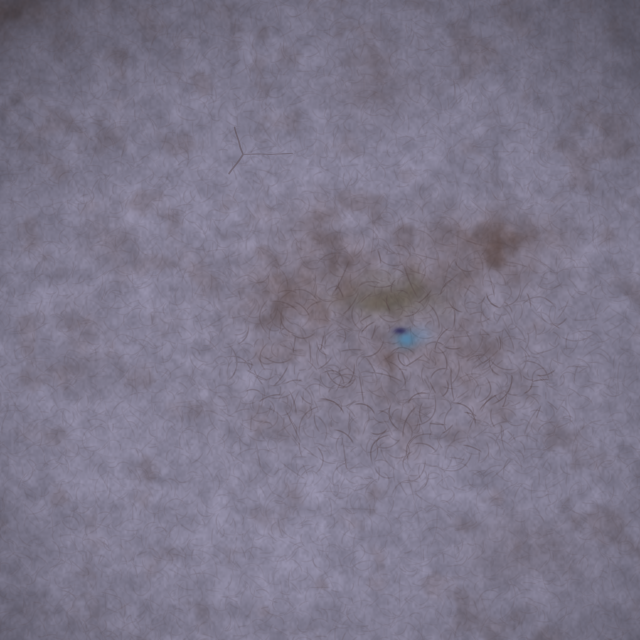
Reproduce this texture procedurally as a Shadertoy shader.

```glsl
// Pale mauve skin-like surface with soft brown stains, fine curly hairs and a
// small blue spot. Value noise gives the mottling, warped Gaussian blobs give
// the stains, and bent strokes scattered over jittered grids give the hairs.
#define BASE_COLOR vec3(0.548, 0.534, 0.622)
#define STAIN_ABSORB vec3(0.60, 0.82, 1.0)
#define HAIR_COLOR vec3(0.33, 0.27, 0.28)
#define HAIR_WIDTH 0.0011
#define HAIR_STRENGTH 0.52
#define CLOUD 0.10
#define SPECK 0.26
#define GRAIN 0.085
#define VIGNETTE 0.26
#define STAIN_WARP 0.045

float hash(vec2 p) {
    return fract(sin(dot(p, vec2(127.1, 311.7))) * 43758.5453);
}

float noise(vec2 p) {
    vec2 i = floor(p), f = fract(p);
    f = f * f * (3.0 - 2.0 * f);
    return mix(mix(hash(i), hash(i + vec2(1, 0)), f.x),
               mix(hash(i + vec2(0, 1)), hash(i + vec2(1, 1)), f.x), f.y);
}

float fbm(vec2 p) {
    float sum = 0.0, amp = 0.5;
    for (int i = 0; i < 4; i++) {
        sum += amp * noise(p);
        p = mat2(1.6, 1.2, -1.2, 1.6) * p + 7.3;
        amp *= 0.5;
    }
    return sum;
}

float blob(vec2 p, vec2 center, vec2 radius) {
    vec2 d = (p - center) / radius;
    return exp(-dot(d, d));
}

// Coverage of a soft line of the given width at distance d.
float stroke(float d, float width) {
    float aa = 0.75 / iResolution.y;
    return 1.0 - smoothstep(max(width - aa, 0.0), width + aa, d);
}

float segmentDist(vec2 p, vec2 a, vec2 b) {
    vec2 ab = b - a;
    return length(p - a - ab * clamp(dot(p - a, ab) / dot(ab, ab), 0.0, 1.0));
}

// One bent hair in each grid cell, its ends fading out.
float hairLayer(vec2 p, float cells, float seed) {
    vec2 g = p * cells, cell = floor(g);
    float cover = 0.0;
    for (int j = -1; j <= 1; j++)
    for (int i = -1; i <= 1; i++) {
        vec2 id = cell + vec2(i, j), key = id + seed;
        vec2 q = g - id - vec2(hash(key), hash(key + 17.3));
        float angle = 6.2832 * hash(key + 31.7);
        float c = cos(angle), s = sin(angle);
        q = mat2(c, -s, s, c) * q;
        float halfLen = mix(0.35, 0.85, hash(key + 47.1));
        float bend = (hash(key + 59.9) - 0.5) * 2.0;
        float slope = 2.0 * bend * q.x;
        float d = abs(q.y - bend * q.x * q.x) / (cells * sqrt(1.0 + slope * slope));
        float ends = 1.0 - smoothstep(halfLen * 0.6, halfLen, abs(q.x));
        cover = max(cover, stroke(d, HAIR_WIDTH) * ends * mix(0.3, 1.0, hash(key + 71.3)));
    }
    return cover;
}

// Total brown pigment at p.
float stains(vec2 p) {
    vec2 w = p + STAIN_WARP * (vec2(fbm(p * 20.0), fbm(p * 20.0 + 40.0)) - 0.47) * 2.0;
    float a = 0.25 * blob(w, vec2(0.780, 0.620), vec2(0.085, 0.048));
    a += 0.15 * blob(w, vec2(0.500, 0.630), vec2(0.060, 0.060));
    a += 0.16 * blob(w, vec2(0.460, 0.530), vec2(0.080, 0.050));
    a += 0.12 * blob(w, vec2(0.720, 0.550), vec2(0.050, 0.030));
    a += 0.11 * blob(w, vec2(0.610, 0.590), vec2(0.210, 0.090));
    a += 0.13 * blob(w, vec2(0.620, 0.425), vec2(0.230, 0.130));
    a += 0.11 * blob(w, vec2(0.725, 0.430), vec2(0.055, 0.040));
    a += 0.16 * blob(p, vec2(0.612, 0.430), vec2(0.009, 0.026));
    a += 0.12 * blob(w, vec2(0.180, 0.615), vec2(0.035, 0.040));
    a += 0.09 * blob(w, vec2(0.125, 0.450), vec2(0.035, 0.060));
    a += 0.09 * blob(w, vec2(0.580, 0.865), vec2(0.060, 0.050));
    a += 0.09 * blob(w, vec2(0.830, 0.140), vec2(0.090, 0.050));
    a += 0.26 * blob(w, vec2(0.015, 0.985), vec2(0.060, 0.045));
    return a * mix(0.45, 1.55, fbm(p * 48.0));
}

void mainImage(out vec4 fragColor, in vec2 fragCoord) {
    vec2 p = fragCoord / iResolution.xy;

    // Mottled ground, darker toward the top and the corners
    float cloud = fbm(p * 12.0) - 0.47, speck = fbm(p * 44.0 + 11.0) - 0.47;
    vec3 col = BASE_COLOR * (1.0 + CLOUD * cloud + SPECK * speck);
    vec2 e = (p - vec2(0.50, 0.45)) * 1.5;
    float r2 = dot(e, e);
    col *= 1.0 - VIGNETTE * r2 * r2 * 0.55 - 0.11 * r2 - 0.05 * smoothstep(0.6, 1.0, p.y);

    // Pigment: local stains, a scatter of faint patches, and one olive stain
    float patches = smoothstep(0.50, 0.75, fbm(p * 22.0 + 23.0));
    col *= 1.0 - STAIN_ABSORB * (stains(p) + 0.11 * patches);
    vec2 w = p + 0.03 * (vec2(noise(p * 40.0), noise(p * 40.0 + 9.0)) - 0.5);
    col *= 1.0 - vec3(0.20, 0.22, 0.36) * blob(w, vec2(0.610, 0.535), vec2(0.075, 0.030));

    // Hairs: dense below the stains, sparse and faint elsewhere
    float dense = smoothstep(0.10, 0.65, blob(p, vec2(0.630, 0.435), vec2(0.27, 0.18)));
    float hairs = max(hairLayer(p, 24.0, 3.0), hairLayer(p, 32.0, 91.0));
    float fine = max(hairLayer(p, 42.0, 57.0), hairLayer(p, 54.0, 29.0));
    float cover = hairs * mix(0.20, 0.80, dense) + fine * mix(0.28, 0.45, dense);

    // Forked hair in the upper left
    vec2 fork = vec2(0.377, 0.756), h = p + 0.008 * (vec2(noise(p * 40.0)) - 0.5);
    float d = min(segmentDist(h, fork, vec2(0.368, 0.802)), segmentDist(h, fork, vec2(0.360, 0.731)));
    cover = max(cover, 0.9 * stroke(d, 0.0014));
    cover = max(cover, 0.7 * stroke(segmentDist(h, fork, vec2(0.456, 0.760)), HAIR_WIDTH));
    col = mix(col, HAIR_COLOR, HAIR_STRENGTH * min(cover, 1.0));

    // Blue spot with a pale right side and a dark violet fleck
    col = mix(col, vec3(0.48, 0.55, 0.67), 0.55 * blob(p, vec2(0.660, 0.477), vec2(0.015, 0.014)));
    col = mix(col, vec3(0.31, 0.50, 0.64), 0.85 * blob(p, vec2(0.635, 0.470), vec2(0.016, 0.013)));
    col = mix(col, vec3(0.20, 0.18, 0.35), 0.85 * blob(p, vec2(0.625, 0.483), vec2(0.010, 0.005)));

    col *= 1.0 + GRAIN * (noise(p * vec2(260.0, 190.0)) - 0.5);
    fragColor = vec4(col, 1.0);
}
```
